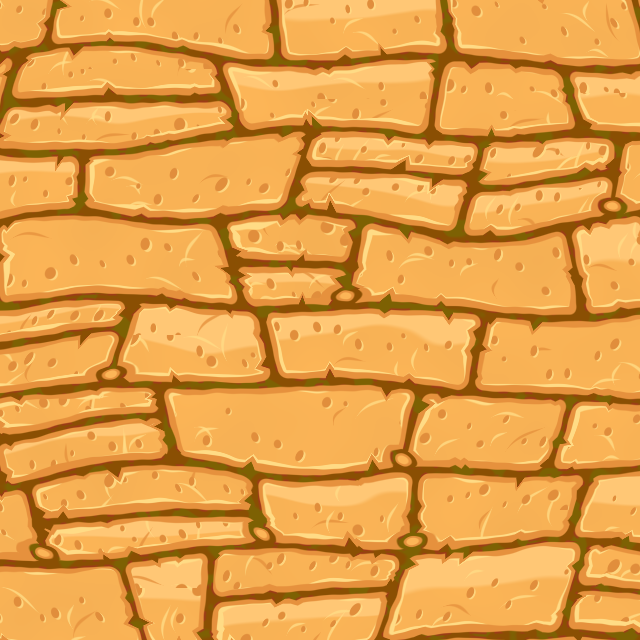
This texture is drawn by a three.js fragment shader. Its source:

```glsl
// Cartoon sandstone wall: wavy rows of slanted blocks, some split in two.
// Edge distances give rounded, notched outlines with a rim and highlights;
// loops over each block then scatter pits, scratches and mortar chips.
varying vec2 vUv;

const float ROWS = 7.7;
const float COLS = 3.7;
const float ROW_WAVE = 0.6;
const float JOINT_SLANT = 0.7;
const float HALF_GAP = 0.0052;
const float CORNER = 0.021;
const float RIM = 0.0095;
const float SOFT = 0.0013;
const vec3 FACE = vec3(0.99, 0.71, 0.34);
const vec3 SHADE = vec3(0.90, 0.57, 0.24);
const vec3 LIGHT = vec3(1.00, 0.78, 0.46);
const vec3 CREAM = vec3(1.00, 0.86, 0.52);
const vec3 MORTAR = vec3(0.54, 0.31, 0.01);
const vec3 OLIVE = vec3(0.49, 0.38, 0.01);
const vec3 RUST = vec3(0.63, 0.21, 0.11);

struct Stone { float l, r, b, t; vec2 id; float chip; };

vec2 hash2(vec2 p) {
  return fract(sin(vec2(dot(p, vec2(127.1, 311.7)), dot(p, vec2(269.5, 183.3)))) * 43758.5);
}

float corner(vec2 cell, vec2 offset, vec2 f) {
  return dot(hash2(cell + offset) * 2.0 - 1.0, f - offset);
}

// Gradient noise, roughly -0.6 to 0.6
float noise(vec2 p) {
  vec2 i = floor(p), f = p - i;
  vec2 u = f * f * f * (f * (f * 6.0 - 15.0) + 10.0);
  return mix(mix(corner(i, vec2(0, 0), f), corner(i, vec2(1, 0), f), u.x),
             mix(corner(i, vec2(0, 1), f), corner(i, vec2(1, 1), f), u.x), u.y);
}

float fill(float d) { return smoothstep(-SOFT, SOFT, d); }
mat2 turn(float a) { return mat2(cos(a), sin(a), -sin(a), cos(a)); }

float rowEdge(float row, float x) {
  return (row + ROW_WAVE * noise(vec2(x * 2.6 + row * 5.3, row * 7.37 + 0.4))) / ROWS;
}

float jointX(float row, float col, float y) {
  vec2 h = hash2(vec2(row, col) + 4.0);
  float shift = hash2(vec2(row, 91.0)).x;
  return (col + shift + 0.58 * (h.x - 0.5)) / COLS + JOINT_SLANT * (h.y - 0.5) * (y - (row + 0.5) / ROWS);
}

// Small chip above the foot of some joints, positive inside
float chipShape(vec2 p, float row, float col) {
  vec2 h = hash2(vec2(col, row) + 37.0);
  if (h.x > 0.24) return -1.0;
  float x = jointX(row, col, p.y);
  vec2 q = p - vec2(x, rowEdge(row, x) + 0.017);
  q = turn(h.y - 0.5) * q;
  return 0.010 - length(vec2(q.x * 0.75 + q.y * 0.3, q.y * 1.15)) + 0.004 * noise(p * 60.0);
}

// Block holding p, with its distances to the four sides
Stone findStone(vec2 p) {
  Stone s;
  float row = floor(p.y * ROWS);
  row += step(rowEdge(row + 1.0, p.x), p.y) - step(p.y, rowEdge(row, p.x));
  float col = floor(p.x * COLS - hash2(vec2(row, 91.0)).x);
  col += step(jointX(row, col + 1.0, p.y), p.x) - step(p.x, jointX(row, col, p.y));
  s.l = p.x - jointX(row, col, p.y);
  s.r = jointX(row, col + 1.0, p.y) - p.x;
  s.b = p.y - rowEdge(row, p.x);
  s.t = rowEdge(row + 1.0, p.x) - p.y;
  s.id = vec2(row, col) + 11.0;
  s.chip = max(chipShape(p, row, col), chipShape(p, row, col + 1.0));
  // Split some tall blocks into two flat ones
  float midY = (row + 0.5) / ROWS;
  float midX = 0.5 * (jointX(row, col, midY) + jointX(row, col + 1.0, midY));
  vec2 h = hash2(s.id + 0.7);
  if (h.x < 0.5 && rowEdge(row + 1.0, midX) - rowEdge(row, midX) > 0.125) {
    float cut = (s.b + s.t) * (0.42 + 0.16 * h.y + 0.25 * (h.y - 0.5) * (s.l / (s.l + s.r) - 0.5));
    if (s.b < cut) { s.t = cut - s.b; }
    else { s.b -= cut; s.id += 0.37; }
  }
  return s;
}

// Distance inside the worn outline: round corners, wobble, wedge notches
float outline(Stone s, vec2 p) {
  vec2 v = CORNER - vec2(min(s.l, s.r), min(s.b, s.t));
  float d = CORNER - length(max(v, 0.0)) - min(max(v.x, v.y), 0.0);
  float inset = HALF_GAP + 0.007 * noise(p * 12.0 + s.id * 17.0) + 0.003 * noise(p * 37.0 + s.id);
  d -= inset;
  for (int k = 0; k < 8; k++) {
    float fk = float(k);
    vec2 h = hash2(s.id + fk * 3.7), size = hash2(s.id * 1.3 + fk);
    bool flat_ = mod(fk, 2.0) < 0.5, low = mod(fk, 4.0) < 1.5;
    float along = flat_ ? s.l - h.x * (s.l + s.r) : s.b - h.x * (s.b + s.t);
    float side = flat_ ? (low ? s.b : s.t) : (low ? s.l : s.r);
    along += (h.y - 0.5) * side;
    float wedge = max(0.0, 1.0 - abs(along) / (0.005 + 0.007 * size.x));
    d = min(d, side - inset - (0.003 + 0.014 * size.y * size.y) * wedge);
  }
  return min(d, -s.chip - 0.007);
}

// Scratches and pits, laid over the face colour
vec3 addMarks(vec3 color, Stone s) {
  vec2 size = vec2(s.l + s.r, s.b + s.t), q0 = vec2(s.l, s.b);
  for (int k = 0; k < 4; k++) {
    vec2 h = hash2(s.id * 2.1 + float(k) * 5.9), g = hash2(s.id + float(k) * 8.3);
    vec2 q = turn(g.x * 2.4 - 1.6) * (q0 - size * (0.15 + 0.7 * h));
    float x = q.x / (0.012 + 0.018 * g.y);
    float stroke = 0.0022 * (1.0 - x * x) - abs(q.y + 0.006 * x * x - 0.003 * x * x * x);
    color = mix(color, k == 0 ? SHADE : CREAM, 0.8 * fill(stroke));
  }
  float count = clamp(floor(size.x / 0.032), 3.0, 10.0);
  for (int k = 0; k < 10; k++) {
    float fk = float(k);
    if (fk >= count) break;
    vec2 h = hash2(s.id * 1.7 + fk * 2.3), g = hash2(s.id + fk * 6.1);
    vec2 q = q0 - size * vec2((fk + 0.2 + 0.6 * h.x) / count, 0.2 + 0.6 * h.y);
    float radius = 0.0038 + 0.0045 * g.x + 0.005 * pow(g.y, 8.0);
    mat2 spin = turn(0.9 * (g.y - 0.4));
    vec2 stretch = vec2(1.0 + 0.8 * fract(g.x * 7.0), 0.95);
    float glint = radius - length(spin * (q - radius * vec2(0.35, -0.25)) * stretch);
    color = mix(color, CREAM, 0.85 * fill(glint));
    color = mix(color, SHADE * 0.98, fill(radius - length(spin * q * stretch)));
  }
  return color;
}

void main() {
  vec2 p = vUv;
  Stone s = findStone(p);
  float d = outline(s, p);
  vec2 h = hash2(s.id * 3.1);

  // Mortar with olive patches and rusty edges
  vec3 color = mix(MORTAR, OLIVE, smoothstep(0.04, 0.14, noise(p * 24.0)));
  float rust = smoothstep(0.05, 0.2, noise(p * 55.0)) * smoothstep(-0.005, -0.001, d);
  color = mix(color, RUST, 0.8 * rust);
  color = mix(color, SHADE, fill(s.chip));
  color = mix(color, FACE, fill(s.chip - 0.0035));

  // Face with a pale upper part
  float level = 0.45 + 0.25 * h.x + 0.3 * noise(p * vec2(8.0, 15.0) + s.id);
  float pale = smoothstep(level - 0.03, level + 0.03, s.b / (s.b + s.t)) * step(0.45, h.y);
  vec3 face = mix(FACE * (0.985 + 0.03 * noise(p * 9.0)), LIGHT, pale);
  face = addMarks(face, s);

  // Rim and the broken highlight just inside it
  float lower = smoothstep(0.035, 0.01, s.b);
  float inner = d - RIM * (0.8 + 0.35 * lower + 0.8 * noise(p * 16.0 + s.id * 3.0));
  float bias = 0.22 * smoothstep(0.045, 0.01, min(s.l, s.b)) - 0.04;
  float glow = 0.018 * (noise(p * 13.0 + s.id * 9.0) + bias);
  face = mix(face, CREAM, fill(glow - inner) * smoothstep(0.0, 0.002, glow));
  color = mix(color, mix(SHADE, face, fill(inner)), fill(d));
  gl_FragColor = vec4(color, 1.0);
}
```
